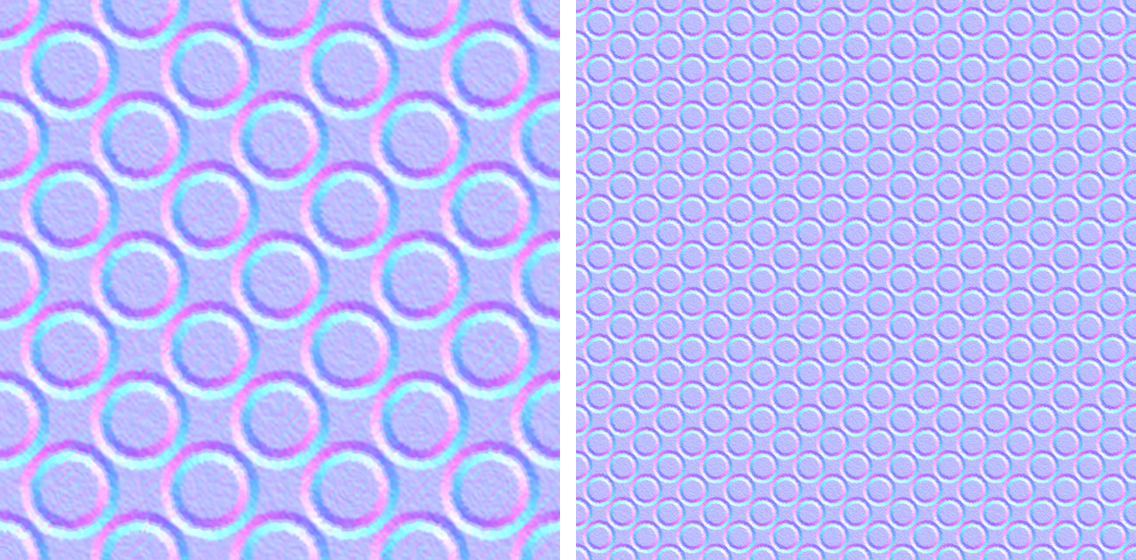
Left: one tile. Right: repeated 3 by 3.
This texture map is drawn by a Shadertoy shader. Its source:

```glsl
// Tileable normal map of staggered raised rings on a finely grained, brushed surface.

const float TAU = 6.2831853;
const float REPEATS = 4.0;        // cells across and down, two rings per cell
const float RING_RADIUS = 0.281;  // ridge line, in cells
const float HALF_WIDTH = 0.082;   // ridge line to foot of the bevel, in cells
const vec2 FLAT_COLOR = vec2(0.738, 0.742);

float hash(vec2 p, float seed) {
    vec3 q = fract(vec3(p.xyx + seed * 7.31) * vec3(0.1031, 0.1030, 0.0973));
    q += dot(q, q.yzx + 33.33);
    return fract((q.x + q.y) * q.z);
}

// Value noise that wraps after a whole number of lattice cells
float wrapNoise(vec2 p, vec2 period, float seed) {
    vec2 cell = floor(p);
    vec2 f = p - cell;
    f = f * f * (3.0 - 2.0 * f);
    vec2 a = mod(cell, period);
    vec2 b = mod(cell + 1.0, period);
    float low = mix(hash(a, seed), hash(vec2(b.x, a.y), seed), f.x);
    float high = mix(hash(vec2(a.x, b.y), seed), hash(b, seed), f.x);
    return mix(low, high, f.y);
}

// Slope of isotropic bumps
vec2 grainSlope(vec2 uv, float count, float seed) {
    vec2 p = uv * count;
    vec2 period = vec2(count);
    vec2 e = vec2(0.5, 0.0);
    return vec2(
        wrapNoise(p + e.xy, period, seed) - wrapNoise(p - e.xy, period, seed),
        wrapNoise(p + e.yx, period, seed) - wrapNoise(p - e.yx, period, seed));
}

// Slope of fine scratches running up to the right
vec2 streakSlope(vec2 uv, vec2 count, float seed) {
    vec2 p = vec2(uv.x + uv.y, uv.x - uv.y) * count;
    vec2 e = vec2(0.0, 0.5);
    float rise = wrapNoise(p + e, count, seed) - wrapNoise(p - e, count, seed);
    return vec2(rise, -rise);
}

// Signed steepness across the bevel: positive outside the ridge, negative inside
float bevel(float t) {
    float steep = smoothstep(0.0, 0.3, abs(t)) * (1.0 - smoothstep(0.65, 1.12, abs(t)));
    return sign(t) * steep;
}

// Slope of one ring per cell, with radial brush marks and faint concentric scratches
vec2 ringSlope(vec2 grid, float seed) {
    vec2 id = mod(floor(grid), REPEATS);
    vec2 p = fract(grid) - 0.5;
    float r = length(p);
    vec2 outward = p / max(r, 0.001);
    float ringSeed = seed + floor(hash(id, seed) * 50.0);

    float turn = atan(p.y, p.x) / TAU;
    float brush = wrapNoise(vec2(turn * 72.0, r * 11.0), vec2(72.0, 64.0), ringSeed) - 0.5;
    float t = (r + brush * 0.017 - RING_RADIUS) / HALF_WIDTH;
    vec2 slope = outward * bevel(t) * (0.30 + 0.07 * brush);

    float wobble = wrapNoise(vec2(turn * 9.0, r * 20.0), vec2(9.0, 64.0), ringSeed + 3.0);
    float wear = 0.045 * hash(id, seed + 5.0) * wobble;
    float inside = 1.0 - smoothstep(0.15, 0.2, r);
    return slope + outward * sin(r * 170.0 + wobble * 5.0) * wear * inside;
}

void mainImage(out vec4 fragColor, in vec2 fragCoord) {
    vec2 uv = fragCoord / iResolution.xy;

    // Two interleaved lattices of rings
    vec2 tilt = vec2(0.0);
    for (int i = 0; i < 2; i++) {
        float shift = 0.5 * float(i);
        tilt += ringSlope(uv * REPEATS + shift, 1.0 + 10.0 * float(i));
    }

    // Surface grain, with scratches that come and go in patches
    float patches = smoothstep(0.3, 0.75, wrapNoise(uv * 11.0, vec2(11.0), 31.0));
    tilt += grainSlope(uv, 160.0, 41.0) * 0.095;
    tilt += grainSlope(uv, 83.0, 43.0) * 0.035;
    tilt += streakSlope(uv, vec2(22.0, 120.0), 47.0) * mix(0.025, 0.085, patches);

    vec2 redGreen = clamp(FLAT_COLOR - tilt, 0.0, 1.0);
    fragColor = vec4(redGreen, 1.0, 1.0);
}
```
